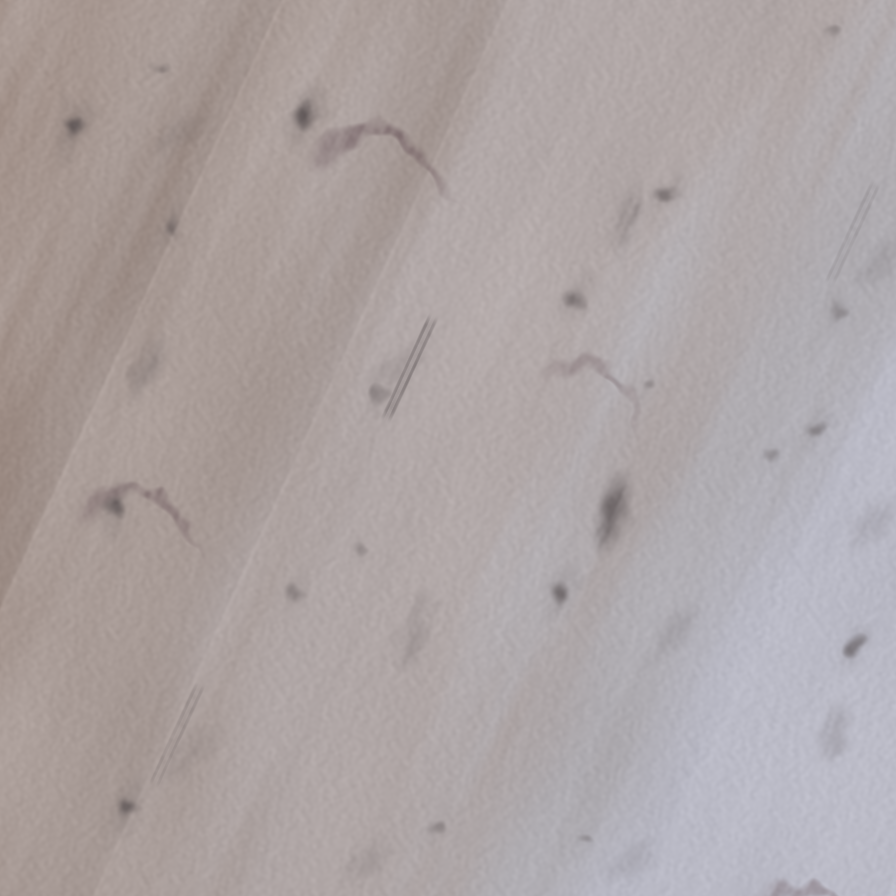
A Shadertoy shader for this texture:

```glsl
// Pale worn surface with slanted seams, faint brushed streaks and scattered marks.
// A warm-to-cool ramp runs across the grain; specks, smudges, scratches and
// hooked strokes are placed by a low-discrepancy sequence with hashed jitter.

const vec3 BROWN = vec3(0.618, 0.548, 0.515);
const vec3 TAN   = vec3(0.668, 0.617, 0.598);
const vec3 GREY  = vec3(0.692, 0.655, 0.652);
const vec3 COOL  = vec3(0.693, 0.682, 0.702);
const vec3 BLUE  = vec3(0.718, 0.718, 0.764);
const vec3 INK   = vec3(0.330, 0.300, 0.305);
const vec3 MAUVE = vec3(0.430, 0.350, 0.370);
const vec2 ALONG = vec2(0.420, 0.907);

float hash(vec2 p) {
    vec3 q = fract(vec3(p.xyx) * 0.1031);
    q += dot(q, q.yzx + 33.33);
    return fract((q.x + q.y) * q.z);
}

float noise(vec2 p) {
    vec2 i = floor(p), f = fract(p);
    f = f * f * (3.0 - 2.0 * f);
    float low = mix(hash(i), hash(i + vec2(1, 0)), f.x);
    float high = mix(hash(i + vec2(0, 1)), hash(i + vec2(1, 1)), f.x);
    return mix(low, high, f.y);
}

// x runs across the grain, y along it
vec2 toGrain(vec2 p) {
    return vec2(p.x * ALONG.y - p.y * ALONG.x, dot(p, ALONG));
}

vec2 rotate(vec2 p, float angle) {
    float c = cos(angle), s = sin(angle);
    return vec2(c * p.x + s * p.y, c * p.y - s * p.x);
}

vec2 scatter(float i, vec2 start, float jitter) {
    vec2 offset = vec2(hash(vec2(i, 3.0)), hash(vec2(i, 8.0))) - 0.5;
    return fract(start + i * vec2(0.7549, 0.5698) + jitter * offset);
}

float softEllipse(vec2 p, vec2 size) {
    return 1.0 - smoothstep(0.1, 1.0, length(p / size));
}

// Bent stroke: a thick, nearly straight tail on the left, thin past the crest
float hook(vec2 p, float size) {
    vec2 q = p / size;
    float bend = q.x < 0.0 ? 0.3 : 1.5;
    float slope = 2.0 * bend * q.x;
    float d = abs(q.y + bend * q.x * q.x) / sqrt(1.0 + slope * slope);
    float width = mix(0.27, 0.11, smoothstep(-0.8, 0.3, q.x));
    float ends = 1.0 - smoothstep(0.6, 1.0, abs(q.x));
    return (1.0 - smoothstep(0.1 * width, width, d)) * ends;
}

// Two fine parallel lines along y with a faint fill between
float doubleScratch(vec2 p, float halfLength) {
    float d = abs(abs(p.x) - 0.0038);
    float fill = 0.35 * (1.0 - smoothstep(0.003, 0.007, abs(p.x)));
    float ends = 1.0 - smoothstep(0.75, 1.0, abs(p.y) / halfLength);
    return max(fill, 1.0 - smoothstep(0.0006, 0.0032, d)) * ends;
}

vec3 ramp(float t) {
    vec3 c = mix(BROWN, TAN, smoothstep(-0.30, -0.06, t));
    c = mix(c, GREY, smoothstep(-0.04, 0.16, t));
    c = mix(c, COOL, smoothstep(0.31, 0.50, t));
    return mix(c, BLUE, smoothstep(0.48, 0.72, t));
}

// Fine bright edge with a shaded strip on its left
float seam(float x, float position, float shade) {
    float d = x - position;
    float strip = smoothstep(-0.16, 0.0, d) * (1.0 - smoothstep(-0.003, 0.002, d));
    float edge = 1.0 - smoothstep(0.0, 0.004, abs(d - 0.002));
    return shade * (0.6 * edge - strip);
}

void mainImage(out vec4 fragColor, in vec2 fragCoord) {
    vec2 uv = fragCoord / iResolution.xy;
    vec2 grain = toGrain(uv);

    // Base tone, broad streaks, soft clouds and seams
    float broad = noise(grain * vec2(13.0, 2.2) + 20.0) - 0.5;
    float fine = noise(grain * vec2(55.0, 5.0) + 50.0) - 0.5;
    float cloud = noise(uv * 6.0 + 90.0) - 0.5;
    float t = grain.x + 0.5 * (uv.y - 0.5) * (0.5 - uv.x);
    vec3 color = ramp(t + 0.20 * broad + 0.06 * fine + 0.08 * cloud);
    color += 0.030 * broad + 0.016 * fine + 0.018 * cloud;
    color += seam(grain.x, -0.135, 0.026) + seam(grain.x, 0.094, 0.020);

    // Wobble keeps the marks irregular; streaks break up their fill
    vec2 wobble = vec2(noise(uv * 55.0), noise(uv * 55.0 + 70.0)) - 0.5;
    vec2 p = uv + 0.014 * wobble;
    float streak = 0.45 + 0.55 * noise(grain * vec2(180.0, 25.0));

    float dark = 0.0;
    for (float i = 0.0; i < 20.0; i++) {
        float r = hash(vec2(i, 17.0));
        vec2 q = p - scatter(i, vec2(0.61, 0.72), 0.14);
        float size = mix(0.009, 0.018, r);
        float core = softEllipse(q, vec2(size)) * mix(0.25, 0.65, r * r);
        float halo = softEllipse(toGrain(q), size * vec2(1.5, 3.0)) * 0.16;
        dark = max(dark, core + halo * r);
    }
    for (float i = 0.0; i < 13.0; i++) {
        float r = hash(vec2(i, 29.0));
        vec2 q = toGrain(p - scatter(i, vec2(0.67, 0.45), 0.06));
        q = rotate(q, i < 1.0 ? 0.2 : 0.9 * (r - 0.6));
        float strength = i < 1.0 ? 0.85 : mix(0.15, 0.42, r * r);
        vec2 size = vec2(0.024, mix(0.040, 0.066, hash(vec2(i, 31.0))));
        dark = max(dark, softEllipse(q, size) * strength * streak);
    }
    for (float i = 0.0; i < 3.0; i++) {
        vec2 q = toGrain(uv - scatter(i, vec2(0.45, 0.60), 0.03));
        dark = max(dark, doubleScratch(q, 0.068) * 0.42 / (1.0 + 1.2 * i) * streak * 1.3);
    }

    float stroke = 0.0;
    for (float i = 0.0; i < 4.0; i++) {
        vec2 q = rotate(p - scatter(i, vec2(0.40, 0.87), 0.04), 0.30 - 0.10 * i);
        stroke = max(stroke, hook(q, 0.080 - 0.006 * i) * (0.62 - 0.09 * i) * streak);
    }

    color = mix(color, MAUVE, stroke);
    color = mix(color, INK, dark);

    // Embossed paper tooth, turned off the axes
    vec2 tooth = rotate(uv, 0.6) * 175.0;
    float relief = noise(tooth) - noise(tooth + vec2(0.6, -0.5));
    color += 0.027 * relief + 0.016 * (noise(rotate(uv, 1.1) * 240.0) - 0.5);

    fragColor = vec4(color, 1.0);
}
```
